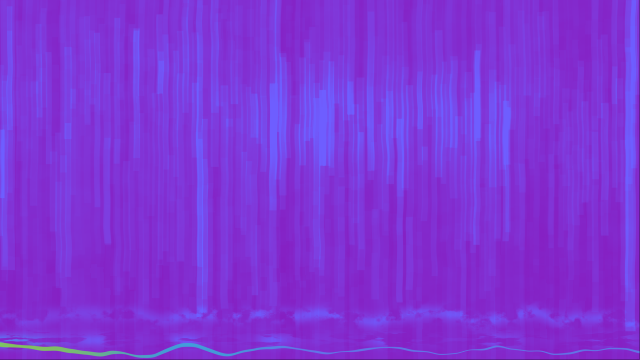
This background is drawn by a Shadertoy shader. Its source:

```glsl
// Violet curtain of hanging light streaks above a misty floor and a thin glowing wave.
#define DARK vec3(0.525, 0.11, 0.75)
#define BODY vec3(0.50, 0.225, 0.86)
#define LIGHT vec3(0.43, 0.37, 1.00)
#define COLUMN_COUNT 65.6
#define STREAK_GAIN 0.24
#define STRIPE_GAIN 0.13
#define PATCH_GAIN 0.10
#define MIST_GAIN 0.50
#define WAVE_HEIGHT 0.026
#define MIST_HEIGHT 0.12
#define TAU 6.2831853

float hash(vec2 p) {
    vec3 q = fract(vec3(p.xyx) * 0.1031);
    q += dot(q, q.yzx + 33.33);
    return fract((q.x + q.y) * q.z);
}

float noise(vec2 p) {
    vec2 i = floor(p), f = fract(p);
    f = f * f * (3.0 - 2.0 * f);
    return mix(mix(hash(i), hash(i + vec2(1, 0)), f.x),
               mix(hash(i + vec2(0, 1)), hash(i + vec2(1, 1)), f.x), f.y);
}

float fbm(vec2 p) {
    float sum = 0.0, amp = 0.5;
    for (int i = 0; i < 4; i++) {
        sum += amp * noise(p);
        p = p * 2.03 + 7.1;
        amp *= 0.5;
    }
    return sum;
}

float bell(float x, float width) {
    return exp(-x * x / (width * width));
}

// Soft-edged rectangle: x range and y range in canvas units
float bar(vec2 uv, vec2 xs, vec2 ys, vec2 soft) {
    vec2 a = smoothstep(-soft, soft, uv - vec2(xs.x, ys.x));
    vec2 b = smoothstep(-soft, soft, vec2(xs.y, ys.y) - uv);
    return a.x * a.y * b.x * b.y;
}

// Evenly spaced bars with random length and strength
float streaks(vec2 uv, float phase, float seed, vec2 soft) {
    float id = floor(uv.x * COLUMN_COUNT + 0.5 + phase);
    float center = (id - phase) / COLUMN_COUNT;
    float halfWidth = mix(0.26, 0.40, hash(vec2(id, seed))) / COLUMN_COUNT;
    float bottom = mix(0.12, 0.74, hash(vec2(id, seed + 3.0)));
    float top = bottom + mix(0.2, 0.65, hash(vec2(id, seed + 5.0)));
    float strength = mix(0.15, 1.0, hash(vec2(id, seed + 9.0)));
    return strength * bar(uv, center + vec2(-halfWidth, halfWidth), vec2(bottom, top), soft);
}

// Full-height stripes, lighter or darker than the curtain
float stripes(vec2 uv, float count, float seed, vec2 soft) {
    float x = uv.x * count + 0.25;
    float id = floor(x), blend = smoothstep(1.0 - 2.0 * soft.x * count, 1.0, fract(x));
    return mix(hash(vec2(id, seed)), hash(vec2(id + 1.0, seed)), blend) - 0.5;
}

// Small brush-like blocks with staggered rows
float patches(vec2 uv) {
    float id = floor(uv.x * COLUMN_COUNT * 1.5);
    float row = uv.y * 26.0 + 9.0 * hash(vec2(id, 2.0));
    float edge = smoothstep(0.9, 1.0, fract(row));
    return mix(hash(vec2(id, floor(row))), hash(vec2(id, floor(row) + 1.0)), edge) - 0.5;
}

// Broad regions where the curtain is brighter
float curtainGlow(vec2 uv) {
    float band = smoothstep(0.27, 0.42, uv.x) * smoothstep(0.90, 0.72, uv.x);
    float g = band * bell(uv.y - 0.66, 0.13);
    return g + 0.6 * bell(uv.x - 0.23, 0.10) * bell(uv.y - 0.90, 0.20);
}

// Crests tighten toward the left
float crestPhase(float x) {
    return cos(TAU * (x - 0.43) / (x < 0.43 ? 0.14 : 0.175));
}

float waveLine(float x) {
    float swell = mix(0.017, 0.007, smoothstep(0.30, 0.45, x));
    float y = WAVE_HEIGHT + swell * crestPhase(x) * smoothstep(0.16, 0.23, x);
    y += 0.013 * exp(-x / 0.06) - 0.009 * bell(x - 0.17, 0.07);
    return y + 0.010 * (noise(vec2(x * 45.0, 2.0)) - 0.5);
}

void mainImage(out vec4 fragColor, in vec2 fragCoord) {
    vec2 uv = fragCoord / iResolution.xy;
    vec2 soft = max(0.7 / iResolution.xy, vec2(0.0007, 0.0012));
    float glow = curtainGlow(uv);

    // Curtain, with slightly wavering column edges
    vec2 hung = uv + vec2(0.0026 * (noise(uv * vec2(20.0, 16.0)) - 0.5), 0.0);
    float light = 0.20 + 0.05 * smoothstep(0.15, 0.75, uv.y) + 0.07 * glow;
    light += STRIPE_GAIN * (stripes(hung, COLUMN_COUNT * 2.0, 5.0, soft) + 0.6 * stripes(hung, 29.0, 8.0, soft));
    light += PATCH_GAIN * (patches(hung) * noise(uv * 9.0) + fbm(uv * vec2(26.0, 20.0)) - 0.47);
    for (int i = 0; i < 4; i++) {
        float phase = 0.5 * float(i % 2);
        float layer = streaks(hung, phase, 11.0 + 17.0 * float(i), soft);
        light += layer * STREAK_GAIN * (1.0 - 0.6 * phase) * (0.75 + 0.6 * glow);
    }
    light -= 0.06 * bell(uv.x - 0.92, 0.06);

    // Tall lit columns: centre, bottom, top, strength
    vec4 columns[9] = vec4[9](
        vec4(0.312, 0.12, 1.0, 0.32), vec4(0.985, 0.08, 1.0, 0.36), vec4(0.012, 0.25, 1.0, 0.20),
        vec4(0.745, 0.32, 0.86, 0.28), vec4(0.790, 0.33, 0.72, 0.24), vec4(0.625, 0.16, 0.67, 0.24),
        vec4(0.398, 0.18, 0.74, 0.22), vec4(0.505, 0.54, 0.75, 0.30), vec4(0.250, 0.74, 0.96, 0.26));
    for (int i = 0; i < 9; i++) {
        vec4 c = columns[i];
        float halfWidth = i == 1 ? 0.008 : (i == 2 ? 0.011 : 0.0048);
        light += c.w * bar(hung, c.x + vec2(-halfWidth, halfWidth), c.yz, soft);
    }
    light += 0.30 * bar(uv, vec2(-0.1, 0.007), vec2(0.45, 0.64), soft);

    // Mist: a ragged upper ribbon and flat wisps above the wave crests
    float puffs = smoothstep(0.30, 0.56, fbm(uv * vec2(60.0, 40.0)));
    float strands = smoothstep(0.36, 0.54, fbm(uv * vec2(34.0, 90.0)));
    float ribbon = bell(uv.y - MIST_HEIGHT - 0.03 * (noise(vec2(uv.x * 24.0, 4.0)) - 0.5), 0.020);
    float wisps = bell(uv.y - 0.055, 0.020) * (0.2 + 0.8 * max(crestPhase(uv.x), bell(uv.x, 0.10)));
    float ribbonGain = mix(0.6, 1.0, smoothstep(0.2, 0.32, uv.x));
    light += MIST_GAIN * (ribbon * ribbonGain * puffs + max(wisps, 0.0) * strands);

    light = clamp(light, 0.0, 1.0);
    vec3 color = mix(DARK, BODY, smoothstep(-0.05, 0.50, light));
    color = mix(color, LIGHT, smoothstep(0.38, 0.95, light));

    // Glowing wave, yellow-green at the left and blue to the right
    float away = abs(uv.y - waveLine(uv.x));
    float taper = 0.4 + 0.9 * noise(vec2(uv.x * 30.0, 6.0));
    float thickness = taper * mix(0.0050, 0.0026, smoothstep(0.2, 0.5, uv.x));
    float line = smoothstep(thickness + soft.y, thickness - soft.y, away);
    vec3 lineColor = mix(vec3(0.50, 0.85, 0.30), vec3(0.22, 0.68, 0.85), smoothstep(0.06, 0.28, uv.x));
    lineColor = mix(lineColor, vec3(0.36, 0.50, 0.92), smoothstep(0.32, 0.5, uv.x));
    color = mix(color, vec3(0.30, 0.55, 0.95), 0.8 * bell(uv.x, 0.07) * bell(uv.y - 0.05, 0.016) * strands);
    color = mix(color, lineColor, 0.85 * line);

    // Thin shaded rim at the right and bottom
    float rim = max(smoothstep(0.998, 0.9995, uv.x), smoothstep(0.003, 0.001, uv.y));
    fragColor = vec4(color * (1.0 - 0.3 * rim), 1.0);
}
```
